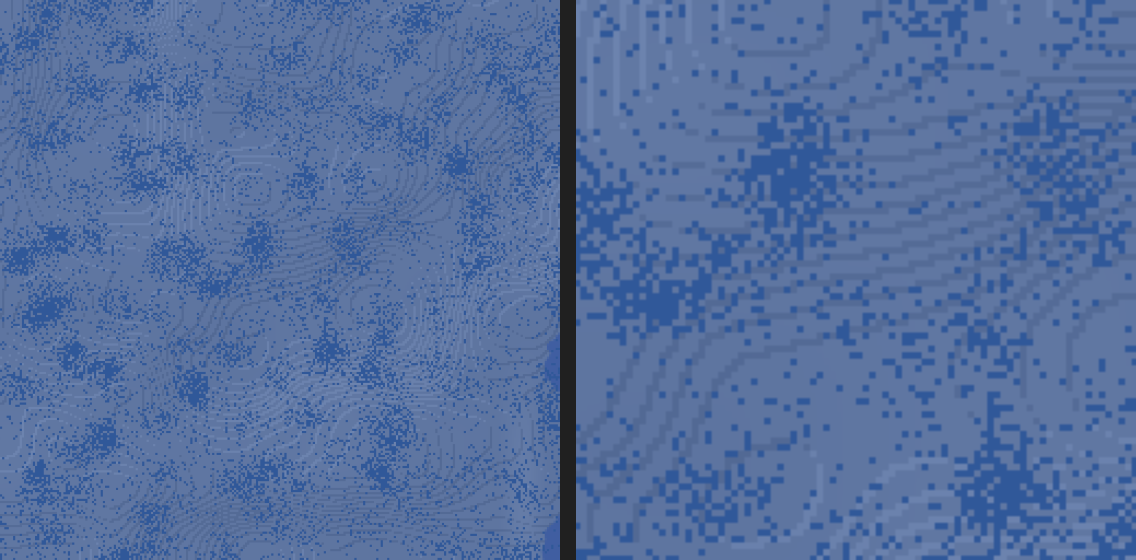
Left: the whole. Right: its middle third, enlarged.
Give the GLSL for this texture, as a Shadertoy shader.

```glsl
float hash(vec2 p) {
    vec3 q = fract(vec3(p.xyx) * 0.1031);
    q += dot(q, q.yzx + 33.33);
    return fract((q.x + q.y) * q.z);
}

float noise(vec2 p) {
    vec2 i = floor(p), f = fract(p);
    f = f * f * f * (f * (f * 6.0 - 15.0) + 10.0);
    return mix(mix(hash(i), hash(i + vec2(1, 0)), f.x),
               mix(hash(i + vec2(0, 1)), hash(i + vec2(1, 1)), f.x), f.y);
}

// Terraced relief, whose steps become the contour lines
float terrace(vec2 p) {
    vec2 warp = vec2(noise(p * 5.0 + 31.0), noise(p * 5.0 + 57.0)) * 0.12;
    return floor(19.0 * noise((p + warp) * 4.0 + 11.0) + 5.0 * noise(p * 9.0 + 73.0));
}

// Chance of a dark grain: soft clusters scattered on a jittered grid
float grainDensity(vec2 p) {
    vec2 g = p * 13.0, home = floor(g);
    float density = 0.0;
    for (int y = -1; y <= 1; y++)
    for (int x = -1; x <= 1; x++) {
        vec2 id = home + vec2(x, y);
        vec2 d = g - id - vec2(hash(id + 17.0), hash(id + 43.0));
        float stretch = mix(0.7, 1.2, hash(id + 91.0));
        d *= vec2(stretch, 1.0 / stretch);
        float strength = 0.12 + 0.68 * pow(hash(id + 129.0), 2.0);
        density += strength * exp(-dot(d, d) / 0.145);
    }
    density *= 0.6 + 0.8 * noise(p * 45.0 + 5.0);
    return min(0.035 + density, 0.82);
}

vec3 cellColour(vec2 cell) {
    vec2 p = (cell + 0.5) / 256.0;
    vec3 haze = vec3(0.372, 0.462, 0.632);
    vec3 deepBlue = vec3(0.19, 0.345, 0.60);

    // Broad tone and a paler band at the lower right
    haze += 0.015 * (noise(p * 5.0 + 83.0) - 0.5);
    haze += 0.03 * smoothstep(0.05, 0.0, abs(p.x - 0.935)) * smoothstep(0.42, 0.15, p.y);

    // Contour lines, lit from the upper left
    float climb = terrace(p) - terrace(p + vec2(-1, 1) / 256.0);
    haze += 0.045 * clamp(climb, -1.0, 1.0);

    // Ragged dark patches on the right edge
    float lower = length((p - vec2(1.01, 0.02)) * vec2(1.0, 0.7));
    float upper = length((p - vec2(1.01, 0.345)) * vec2(1.0, 0.7));
    float rim = min(lower, upper) + 0.012 * (noise(p * 60.0) - 0.5);
    haze = mix(haze, vec3(0.25, 0.37, 0.63), smoothstep(0.040, 0.036, rim));

    float grain = step(hash(cell + 211.0), grainDensity(p));
    return mix(haze, deepBlue, grain);
}

void mainImage(out vec4 fragColor, in vec2 fragCoord) {
    // Blend neighbouring cells across a narrow seam to smooth the grain edges
    vec2 g = fragCoord / iResolution.y * 256.0 - 0.5;
    vec2 cell = floor(g);
    vec2 blend = smoothstep(0.24, 0.76, fract(g));
    vec3 bottom = mix(cellColour(cell), cellColour(cell + vec2(1, 0)), blend.x);
    vec3 top = mix(cellColour(cell + vec2(0, 1)), cellColour(cell + vec2(1, 1)), blend.x);
    fragColor = vec4(mix(bottom, top, blend.y), 1.0);
}
```
